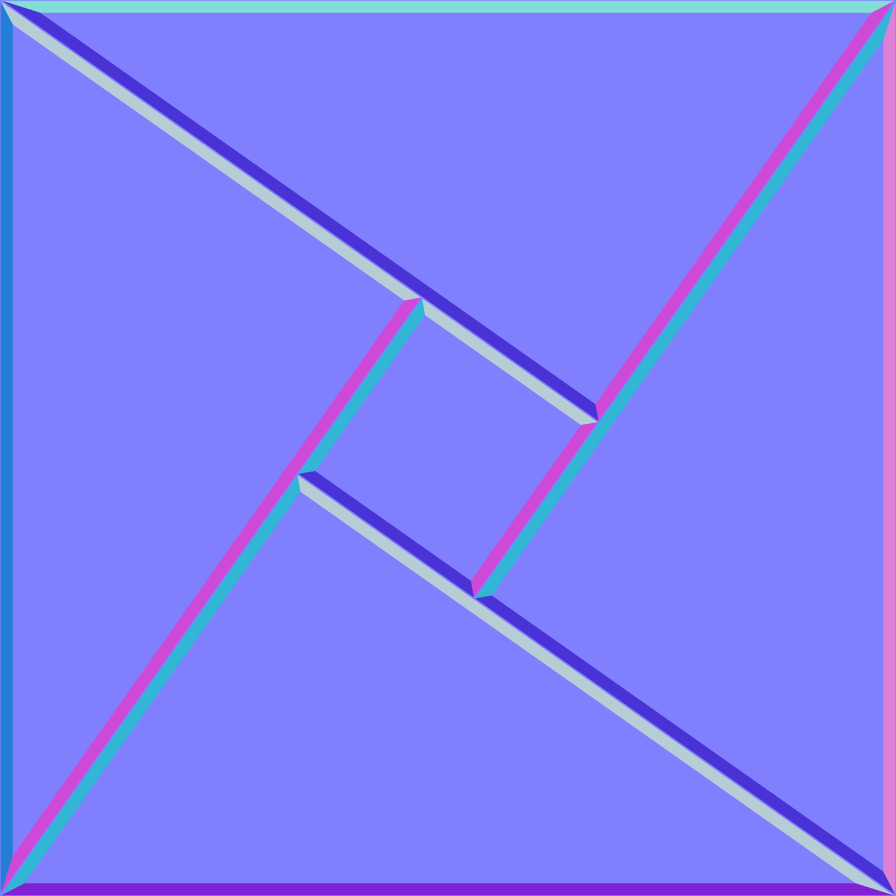
Give the GLSL for this texture map, as a Shadertoy shader.

```glsl
#define BEVEL_WIDTH 0.0142
#define SEAM_WIDTH 0.0009
#define SEAM_OFFSET 0.1206
#define SEAM_NORMAL vec2(0.5762, 0.8173)
#define SLOPE 0.74
#define SLOPE_Z 0.68
#define SAMPLES 4

vec2 quarterTurn(vec2 v) { return vec2(v.y, -v.x); }

// Keep the closest edge: xy is its outward direction, z its distance
vec3 nearer(vec3 edge, vec2 outward, float dist) {
    return dist < edge.z ? vec3(outward, dist) : edge;
}

// Pinwheel of four triangles around a tilted square
vec3 nearestEdge(vec2 p) {
    vec3 square = vec3(0.0, 0.0, 1.0);
    vec3 triangle = square;
    bool inTriangle = false;
    vec2 n = SEAM_NORMAL;
    vec2 side = vec2(0.0, 1.0);
    for (int i = 0; i < 4; i++) {
        vec2 next = quarterTurn(n);
        float above = dot(p, n) - SEAM_OFFSET;
        float before = SEAM_OFFSET - dot(p, next);
        square = nearer(square, n, -above);
        if (above > 0.0 && before >= 0.0) {
            inTriangle = true;
            triangle = nearer(triangle, -n, above);
            triangle = nearer(triangle, next, before);
            triangle = nearer(triangle, side, 0.5 - dot(p, side));
        }
        n = next;
        side = quarterTurn(side);
    }
    return inTriangle ? triangle : square;
}

vec3 surfaceNormal(vec2 p) {
    vec3 edge = nearestEdge(p);
    bool onBevel = edge.z > SEAM_WIDTH && edge.z < BEVEL_WIDTH;
    return onBevel ? vec3(edge.xy * SLOPE, SLOPE_Z) : vec3(0.0, 0.0, 1.0);
}

void mainImage(out vec4 fragColor, in vec2 fragCoord) {
    // Supersample so that bevels, seams and mitres are all smooth
    vec3 color = vec3(0.0);
    for (int y = 0; y < SAMPLES; y++) {
        for (int x = 0; x < SAMPLES; x++) {
            vec2 jitter = (vec2(x, y) + 0.5) / float(SAMPLES) - 0.5;
            vec2 p = (fragCoord + jitter) / iResolution.xy - 0.5;
            color += 0.5 + 0.5 * surfaceNormal(p);
        }
    }
    fragColor = vec4(color / float(SAMPLES * SAMPLES), 1.0);
}
```
